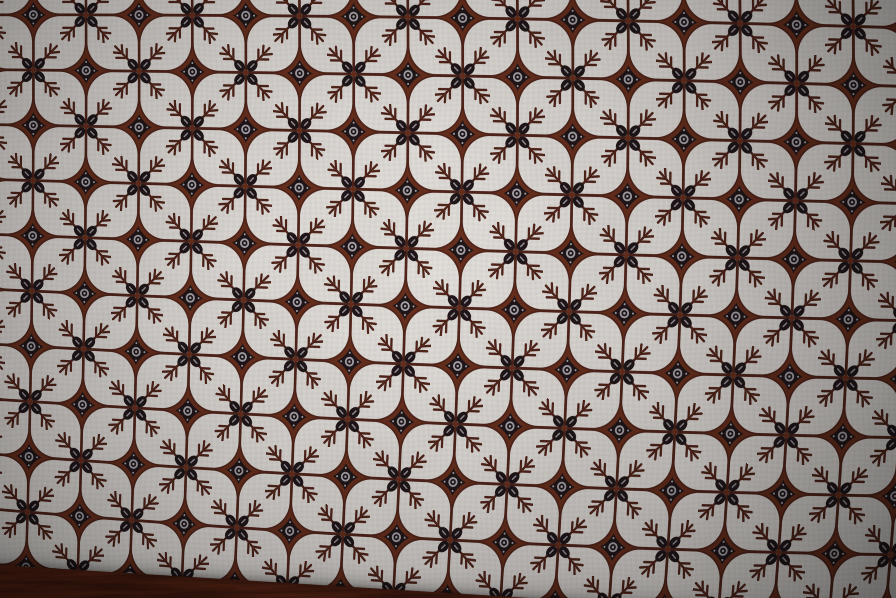
Give the GLSL for this pattern, as a Shadertoy shader.

```glsl
// Printed cotton: a slightly bowed lattice whose nodes alternate between
// concave four-point stars and petalled crosses with antler-like sprigs.
// Distance functions give each node; layered sines give weave and wood grain.

const vec3 CLOTH = vec3(0.86, 0.845, 0.83);
const vec3 BROWN = vec3(0.40, 0.18, 0.11);
const vec3 LINE_BROWN = vec3(0.31, 0.14, 0.10);
const vec3 INK = vec3(0.125, 0.085, 0.095);
const vec3 CHALK = vec3(0.74, 0.74, 0.77);
const vec3 WOOD = vec3(0.27, 0.11, 0.06);

float hash(vec2 p) {
    p = fract(p * vec2(0.1731, 0.2917));
    p += dot(p, p.yx + 19.19);
    return fract(p.x * p.y * 7.31);
}

float layeredSines(vec2 p) {
    float sum = 0.0, amp = 0.5;
    for (int i = 0; i < 4; i++) {
        sum += amp * sin(p.x + 1.3 * sin(p.y)) * sin(p.y + 0.7);
        p = mat2(1.6, 1.2, -1.2, 1.6) * p + 2.1;
        amp *= 0.55;
    }
    return sum;
}

float segment(vec2 p, vec2 a, vec2 b) {
    vec2 pa = p - a, ba = b - a;
    return length(pa - ba * clamp(dot(pa, ba) / dot(ba, ba), 0.0, 1.0));
}

// Concave star whose points run on into straight lines
float concaveStar(vec2 a, float radius) {
    return radius - length(max(0.5 - a, 0.0));
}

float cover(float d, float px) {
    return 1.0 - smoothstep(-0.65 * px, 0.65 * px, d);
}

// Canvas position to lattice coordinates, with the bow and lean of loose cloth
vec2 clothGrid(vec2 p) {
    float drop = p.y - 0.121;
    float x = p.x - 0.0586 + 0.0379 * drop * drop * (0.45 + 0.614 * p.x);
    float top = 0.1172 + x * (0.009 + 0.0067 * x);
    float pitch = 0.0924 + x * (0.009 - 0.0036 * x);
    return vec2(0.03 + x * (11.356 - 0.3146 * x), (p.y - top) / pitch);
}

vec3 starNode(vec3 col, vec2 a, float px) {
    float body = concaveStar(a, 0.475);
    col = mix(col, LINE_BROWN, cover(body, px));
    col = mix(col, BROWN, cover(body + 0.03, px));
    col = mix(col, INK, cover(concaveStar(a, 0.567), px));

    // Eye: ring, centre and four small dots
    float r = length(a);
    float dots = min(length(a - vec2(0.155, 0.0)), length(a - vec2(0.0, 0.155))) - 0.017;
    float eye = min(abs(r - 0.068) - 0.016, r - 0.022);
    return mix(col, CHALK, 0.85 * cover(min(eye, dots), px));
}

vec3 crossNode(vec3 col, vec2 p, vec2 id, float px) {
    vec2 a = abs(p);
    vec2 diag = vec2(a.x + a.y, a.x - a.y) * 0.7071;
    vec2 side = vec2(diag.x, abs(diag.y));
    float vary = hash(id * 3.0 + sign(p)) - 0.5;

    // Sprig: a stem with two pairs of twigs
    float sprig = segment(diag, vec2(0.2, 0.0), vec2(0.61 + 0.04 * vary, 0.02 * vary));
    for (int i = 0; i < 2; i++) {
        float start = 0.33 + 0.115 * float(i);
        vec2 reach = vec2(0.125, 0.125 - 0.02 * float(i)) * (1.0 + 0.25 * vary * sign(diag.y));
        sprig = min(sprig, segment(side, vec2(start, 0.0), vec2(start, 0.0) + reach));
    }
    col = mix(col, LINE_BROWN, cover(sprig - 0.021, px));
    col = mix(col, LINE_BROWN, cover(min(a.x, a.y) - 0.025, px));

    // Petals, their pale slits and the hub
    float petal = (length((side - vec2(0.165, 0.0)) / vec2(0.115, 0.085)) - 1.0) * 0.09;
    col = mix(col, INK, cover(petal, px));
    float slit = segment(side, vec2(0.13, 0.0), vec2(0.21, 0.0)) - 0.013;
    col = mix(col, CHALK, 0.75 * cover(slit, px));
    return mix(col, BROWN, cover(length(a) - 0.05, px));
}

vec3 weave(vec3 col, vec2 p) {
    float threads = sin(p.x * 690.0 + 2.0 * sin(p.y * 31.0))
                  + sin(p.y * 730.0 + 2.0 * sin(p.x * 27.0));
    return col * (1.0 + 0.012 * threads + 0.02 * layeredSines(p * 17.0));
}

float lampLight(vec2 p) {
    vec2 v = p - vec2(0.68, 0.41);
    return max(1.0 - 0.49 * v.x * v.x - 0.60 * v.y * v.y, 0.0);
}

void mainImage(out vec4 fragColor, in vec2 fragCoord) {
    vec2 uv = fragCoord / iResolution.xy;
    vec2 p = vec2(uv.x * 1.5, 1.0 - uv.y);

    vec2 grid = clothGrid(p);
    vec2 id = floor(grid + 0.5);
    vec2 local = grid - id;
    float px = 10.5 / iResolution.y;

    vec3 col = weave(CLOTH, p);
    bool isStar = mod(id.x + id.y, 2.0) > 0.5;
    col = isStar ? starNode(col, abs(local), px) : crossNode(col, local, id, px);

    // Wooden edge below the slanting hem, with a soft shadow above it
    float hem = 0.945 + 0.062 * p.x - p.y;
    col *= 1.0 - 0.35 * exp(-max(hem, 0.0) * 90.0);
    vec3 wood = WOOD * (1.0 + 0.35 * layeredSines(p * vec2(14.0, 190.0)));
    col = mix(col, wood, cover(hem, 1.0 / iResolution.y));

    fragColor = vec4(col * lampLight(p), 1.0);
}
```
